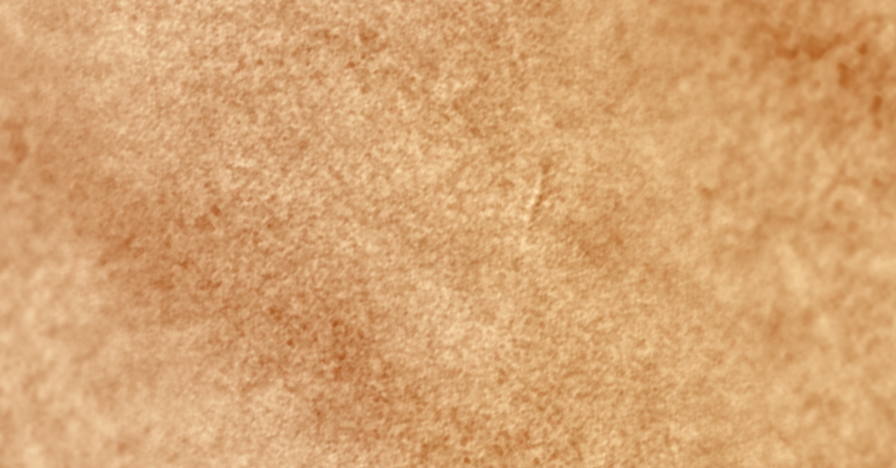
This texture is drawn by a WebGL 2 fragment shader. Its source:

```glsl
#version 300 es
precision highp float;
// Close view of tanned hide: short matted grain over soft diagonal stains,
// sharp in a slanted middle zone and out of focus at both sides.
// Layers of value noise drive one tone, which is then mapped to tan colours.
uniform vec2 u_resolution;
out vec4 fragColor;

float hash(vec2 cell) {
  return fract(sin(dot(cell, vec2(127.1, 311.7))) * 43758.5453);
}

float noise(vec2 p) {
  vec2 i = floor(p), f = fract(p);
  f = f * f * (3.0 - 2.0 * f);
  return mix(mix(hash(i), hash(i + vec2(1, 0)), f.x),
             mix(hash(i + vec2(0, 1)), hash(i + vec2(1, 1)), f.x), f.y);
}

// Centred on zero; each octave is turned to hide the lattice
float fbm(vec2 p) {
  float sum = 0.0, amp = 0.5;
  for (int i = 0; i < 4; i++) {
    sum += amp * (noise(p) - 0.5);
    p = mat2(1.6, 1.2, -1.2, 1.6) * p + 7.3;
    amp *= 0.55;
  }
  return sum;
}

// Coordinates along and across a direction
vec2 alongAcross(vec2 p, float angle) {
  float c = cos(angle), s = sin(angle);
  return vec2(c * p.x + s * p.y, c * p.y - s * p.x);
}

// Soft stain around a line through a point
float stain(vec2 p, vec2 centre, float angle, vec2 size) {
  vec2 q = alongAcross(p - centre, angle) / size;
  return exp(-dot(q, q));
}

// Short pinched crease with slanted ridges
float crease(vec2 p) {
  vec2 q = alongAcross(p - vec2(1.147, 0.575), 1.35);
  q.y += 0.004 * sin(q.x * 32.0 + 0.6);
  float body = 1.0 - smoothstep(0.05, 0.08, abs(q.x));
  float groove = exp(-pow((q.y + 0.004) / 0.007, 2.0));
  float rim = exp(-pow((q.y - 0.010) / 0.006, 2.0));
  float ridges = 0.75 + 0.25 * sin(q.x * 350.0 + q.y * 260.0);
  float knot = stain(p, vec2(1.164, 0.645), 0.6, vec2(0.02, 0.011));
  return body * (groove * ridges - 0.4 * rim) + 0.8 * knot;
}

void main() {
  vec2 p = gl_FragCoord.xy / u_resolution.y;

  // Focus falls off away from a slanted line
  float offFocus = abs(p.x - 0.85 + 0.35 * (p.y - 0.5));
  float focus = 1.0 - smoothstep(0.25, 0.95, offFocus);

  // Broad stains, broken up by warped noise
  vec2 warped = p + 0.12 * vec2(fbm(p * 5.0), fbm(p * 5.0 + 31.0));
  float dark = stain(warped, vec2(0.25, 0.55), -0.68, vec2(0.36, 0.12))
             + stain(warped, vec2(0.74, 0.21), -0.85, vec2(0.28, 0.10))
             + stain(warped, vec2(1.78, 0.87), -0.45, vec2(0.40, 0.13))
             + 0.4 * stain(warped, vec2(0.98, 0.96), -0.8, vec2(0.12, 0.05));
  float pale = stain(p, vec2(0.08, 0.13), -0.6, vec2(0.40, 0.20))
             + 0.7 * stain(p, vec2(0.10, 0.97), -0.4, vec2(0.38, 0.16))
             + 0.4 * stain(p, vec2(0.95, 0.45), -0.9, vec2(0.5, 0.13));
  float mottle = fbm(alongAcross(warped, -0.75) * vec2(5.0, 9.0));
  float clumps = fbm(alongAcross(p, 0.8) * vec2(14.0, 19.0) + 3.0);

  // Matted grain: fine when sharp, larger and softer when blurred
  vec2 nap = alongAcross(p, 0.95) * vec2(0.75, 1.0);
  float fine = 0.80 * (noise(nap * 150.0) - 0.5)
             + 0.70 * (noise(alongAcross(p, 0.3) * vec2(95.0, 130.0)) - 0.5)
             + 0.55 * (noise(alongAcross(p, 1.6) * 66.0 + 17.0) - 0.5)
             + 0.35 * (noise(nap * 210.0 + 5.0) - 0.5);
  float soft = 0.70 * (noise(nap * 52.0 + 9.0) - 0.5)
             + 0.55 * (noise(alongAcross(p, 0.4) * 33.0 + 41.0) - 0.5)
             + 0.40 * (noise(alongAcross(p, 1.4) * 84.0) - 0.5);
  float grain = mix(soft, fine, focus);

  // Scattered rusty pits, denser inside the stains
  float sharpPits = smoothstep(0.60, 0.92, noise(alongAcross(p, 0.7) * 62.0 + 63.0));
  float softPits = smoothstep(0.52, 1.0, noise(alongAcross(p, 1.1) * 38.0 + 27.0));
  float density = clamp(0.38 + 0.5 * dark + 1.8 * fbm(p * 7.0 + 12.0), 0.0, 1.0);
  float pits = mix(softPits, sharpPits, focus) * density;

  float tone = 0.15 + 0.25 * pale + 0.70 * mottle + 0.50 * clumps + 0.72 * grain
             - dark * (0.44 + 0.8 * mottle) - 0.50 * pits - 0.75 * crease(p);

  // Tan ramp, yellower to the right, redder in stains and pits
  vec3 colour = vec3(0.825, 0.625, 0.428) + vec3(0.16, 0.24, 0.26) * tone;
  float yellow = smoothstep(0.5, 1.4, p.x + 0.5 * fbm(p * 3.0 + 5.0));
  colour += vec3(0.006, 0.0, -0.035) * (yellow - 0.45);
  colour += vec3(0.012, -0.008, -0.012) * (pits + 0.4 * dark);
  fragColor = vec4(clamp(colour, 0.0, 1.0), 1.0);
}
```
